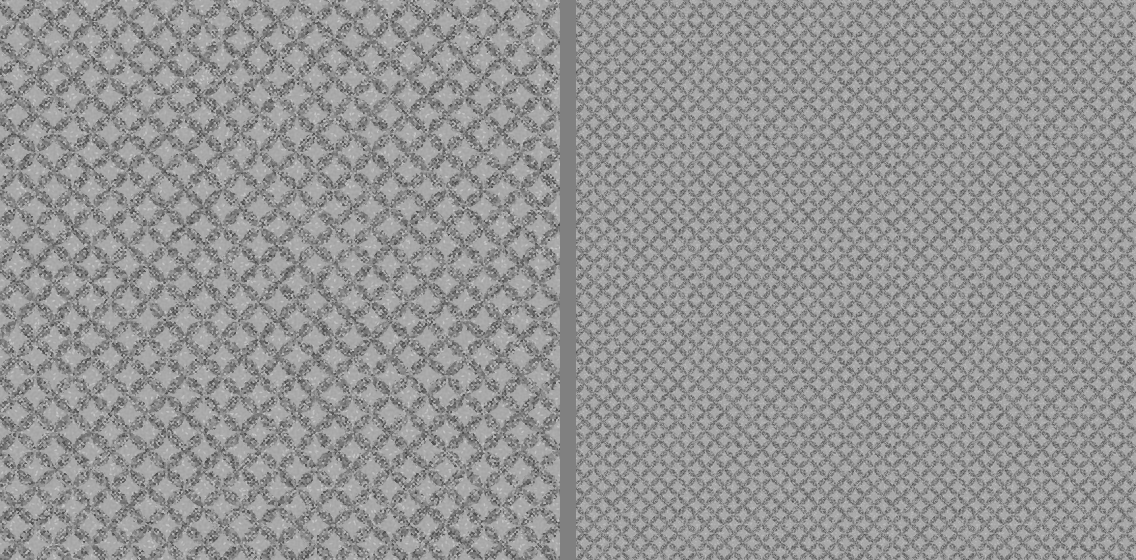
Left, the tile; right, the same tile 2 across and 2 down.
Write a Shadertoy shader that draws this pattern.

```glsl
// Grey trellis of interlocking circles: four pointed petals meet at every node,
// built from a folded diagonal lattice. Petals are filled with fine mixed grains
// and have gritty edges; the ground carries pale flakes. All noise wraps.

#define REPEATS 15.0
#define PHASE vec2(-0.05, -0.08)
#define PETAL_HALF_WIDTH 0.165
#define NODE_HALF_WIDTH 0.036
#define WOBBLE 0.02
#define GRAINS 270.0
#define FLAKES 150.0
#define GROUND_TONE 0.66
#define FLAKE_TONE 0.78
#define GRAIN_DARK 0.29
#define GRAIN_LIGHT 0.74

// Two random values per wrapped lattice cell
vec2 hash2(vec2 cell, float period, float seed) {
    uvec2 v = uvec2(mod(cell, period)) + uvec2(uint(seed) * 977u, uint(seed) * 613u);
    v = v * 1664525u + 1013904223u;
    v.x += v.y * 1664525u;
    v.y += v.x * 1664525u;
    v ^= v >> 16u;
    v.x += v.y * 1664525u;
    v.y += v.x * 1664525u;
    v ^= v >> 16u;
    return vec2(v & 0xffffu) / 65535.0;
}

float cornerSlope(vec2 cell, vec2 f, vec2 corner, float period, float seed) {
    float angle = 6.2832 * hash2(cell + corner, period, seed).x;
    return dot(vec2(cos(angle), sin(angle)), f - corner);
}

// Periodic gradient noise, roughly -0.7 to 0.7
float gradientNoise(vec2 uv, float period, float seed) {
    vec2 p = uv * period, cell = floor(p), f = p - cell;
    vec2 s = f * f * f * (f * (f * 6.0 - 15.0) + 10.0);
    vec2 e = vec2(1.0, 0.0);
    float low = mix(cornerSlope(cell, f, e.yy, period, seed),
                    cornerSlope(cell, f, e.xy, period, seed), s.x);
    float high = mix(cornerSlope(cell, f, e.yx, period, seed),
                     cornerSlope(cell, f, e.xx, period, seed), s.x);
    return mix(low, high, s.y);
}

// Signed distance to the petals, in units of the node spacing
float petalDistance(vec2 p) {
    vec2 diagonal = vec2(p.x + p.y, p.y - p.x);
    vec2 fold = abs(fract(diagonal) - 0.5);
    float across = 0.5 - max(fold.x, fold.y);
    float along = min(fold.x, fold.y);
    return across - PETAL_HALF_WIDTH * (1.0 - 4.0 * along * along) - NODE_HALF_WIDTH;
}

// Elongated flakes with random direction
float flakeMask(vec2 uv) {
    vec2 p = uv * FLAKES, base = floor(p);
    float mask = 0.0;
    for (int j = -1; j <= 1; j++)
    for (int i = -1; i <= 1; i++) {
        vec2 cell = base + vec2(i, j);
        vec2 look = hash2(cell, FLAKES, 5.0);
        vec2 d = p - cell - hash2(cell, FLAKES, 6.0);
        float angle = 6.2832 * look.x;
        vec2 axis = vec2(cos(angle), sin(angle));
        float r = length(vec2(dot(d, axis) / 0.65, dot(d, vec2(-axis.y, axis.x)) / 0.38));
        float strength = smoothstep(0.5, 1.0, look.y);
        mask = max(mask, strength * (1.0 - smoothstep(0.2, 1.0, r)));
    }
    return mask;
}

// Softly blended grains: x is the tone, y a jitter for the petal edge
vec2 grainLayer(vec2 uv) {
    vec2 p = uv * GRAINS, base = floor(p);
    vec3 sum = vec3(0.0);
    for (int j = -1; j <= 1; j++)
    for (int i = -1; i <= 1; i++) {
        vec2 cell = base + vec2(i, j);
        vec2 centre = cell + mix(vec2(0.1), vec2(0.9), hash2(cell, GRAINS, 1.0));
        vec2 look = hash2(cell, GRAINS, 2.0);
        vec2 d = p - centre;
        float weight = exp(-9.0 * dot(d, d)) + 1e-5;
        // Alternating bias spreads dark and pale grains evenly
        float shade = mix(look.x, mod(cell.x + cell.y, 2.0), 0.3);
        sum += weight * vec3(mix(GRAIN_DARK, GRAIN_LIGHT, shade), look.y - 0.5, 1.0);
    }
    return sum.xy / sum.z;
}

void mainImage(out vec4 fragColor, in vec2 fragCoord) {
    vec2 uv = fragCoord / iResolution.xy;

    // Slight hand-laid wobble of the trellis
    vec2 wobble = vec2(gradientNoise(uv, 12.0, 3.0), gradientNoise(uv, 12.0, 4.0));
    vec2 grain = grainLayer(uv);
    float edge = petalDistance(uv * REPEATS + WOBBLE * wobble - PHASE) + 0.1 * grain.y;
    float petal = 1.0 - smoothstep(-0.045, 0.045, edge);

    // Ground: fine mottling and pale flakes
    float ground = GROUND_TONE + 0.045 * gradientNoise(uv, 200.0, 7.0);
    ground = mix(ground, FLAKE_TONE, flakeMask(uv));

    // Grains over the ground, with slow wear between repeats
    float wear = 0.02 * gradientNoise(uv, 20.0, 8.0);
    float tone = mix(ground, grain.x + wear, petal);
    fragColor = vec4(vec3(clamp(tone, 0.0, 1.0)), 1.0);
}
```
